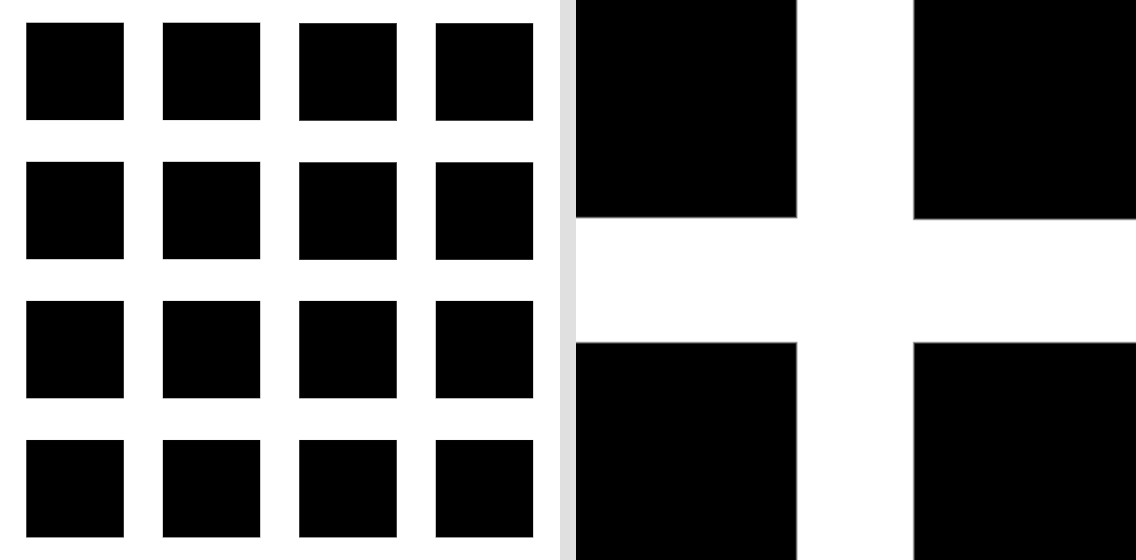
Left: the whole. Right: its middle third, enlarged.
Write a WebGL 1 fragment shader that draws this pattern.

```glsl
precision highp float;
// Four by four grid of black squares on white, with slightly soft edges.

uniform vec2 u_resolution;

#define COUNT 4.0
#define FIRST_CENTRE vec2(0.1340, 0.1273)
#define PITCH vec2(0.2437, 0.2484)
#define HALF_SIDE 0.0870
#define EDGE_SOFTNESS 0.0022
#define ROW_SLIP 0.0010
#define PAPER vec3(1.0)
#define INK vec3(0.0)

// Signed distance to an axis-aligned square, negative inside.
float squareDistance(vec2 p, float halfSide) {
    vec2 d = abs(p) - halfSide;
    return length(max(d, 0.0)) + min(max(d.x, d.y), 0.0);
}

void main() {
    vec2 uv = gl_FragCoord.xy / u_resolution;

    // Nearest square, kept within the grid.
    vec2 cell = floor((uv - FIRST_CENTRE) / PITCH + 0.5);
    cell = clamp(cell, 0.0, COUNT - 1.0);
    vec2 centre = FIRST_CENTRE + cell * PITCH;

    // The upper right quarter sits a touch lower.
    vec2 upperRight = step(COUNT * 0.5, cell);
    centre.y -= ROW_SLIP * upperRight.x * upperRight.y;

    // Soft edge, never narrower than one pixel.
    float pixel = 1.0 / min(u_resolution.x, u_resolution.y);
    float blur = 0.5 * max(EDGE_SOFTNESS, pixel);
    float distanceToEdge = squareDistance(uv - centre, HALF_SIDE);
    float paperAmount = smoothstep(-blur, blur, distanceToEdge);

    gl_FragColor = vec4(mix(INK, PAPER, paperAmount), 1.0);
}
```
